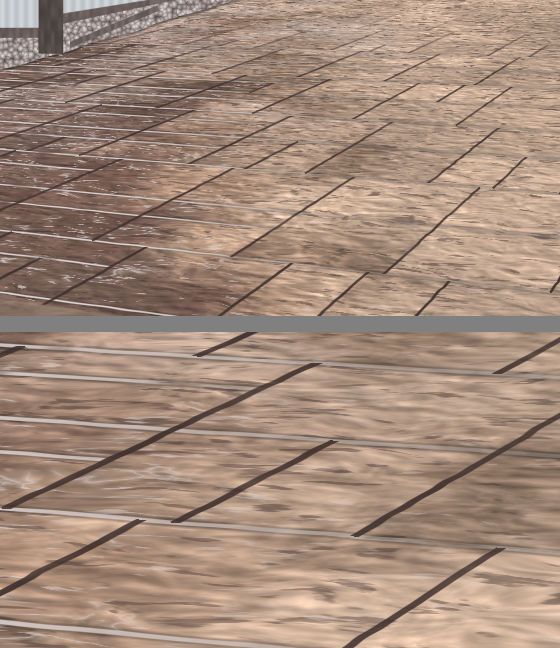
Top, the full canvas; bottom, a detail of the centre.
A Shadertoy shader for this texture:

```glsl
// Wet stamped-concrete patio in perspective: staggered slate slabs, dark and
// glinting joints, with gravel and a fence in the far left corner.
// Two vanishing points give ground coordinates; noise adds relief and shine.

const vec2 VANISH_DARK = vec2(2.685, 1.463);   // where the dark joints meet
const vec2 VANISH_PALE = vec2(-7.64, 1.139);   // where the pale joints meet
const float HORIZON_TILT = 0.0314;
const float JOINT_U = -1.53, SLAB_LENGTH = 0.425, STAGGER = 0.17;
const float JOINT_V = 6.90, ROW_DEPTH = 1.04, LEDGE_DEPTH = 0.62;
const float FRONT_EDGE = 5.77;
const float RELIEF = 0.50;
const vec3 TAN = vec3(0.77, 0.66, 0.575);
const vec3 CLAY = vec3(0.64, 0.53, 0.45);
const vec3 UMBER = vec3(0.455, 0.365, 0.325);
const vec3 SHEEN = vec3(0.64, 0.58, 0.56);
const vec3 GLINT = vec3(0.87, 0.83, 0.82);
const vec3 GROOVE = vec3(0.25, 0.19, 0.18);
const vec3 PANEL = vec3(0.81, 0.83, 0.85);
const vec3 TIMBER = vec3(0.36, 0.32, 0.31);

float hash(vec2 p) {
    vec3 q = fract(p.xyx * vec3(0.1031, 0.1030, 0.0973));
    q += dot(q, q.yzx + 33.33);
    return fract((q.x + q.y) * q.z);
}

float noise(vec2 p) {
    vec2 i = floor(p), f = fract(p);
    f = f * f * (3.0 - 2.0 * f);
    return mix(mix(hash(i), hash(i + vec2(1, 0)), f.x),
               mix(hash(i + vec2(0, 1)), hash(i + vec2(1, 1)), f.x), f.y);
}

float fbm(vec2 p) {
    float sum = 0.0, amp = 0.5;
    for (int i = 0; i < 4; i++) {
        sum += amp * noise(p);
        p = mat2(1.6, 1.0, -1.0, 1.6) * p + 7.3;
        amp *= 0.5;
    }
    return sum;
}

float stroke(float dist, float halfWidth, float px) {
    return 1.0 - smoothstep(halfWidth - px, halfWidth + px, dist);
}

// Distances to the nearest dark and pale joint in ground units, and a slab tint.
vec3 slabs(vec2 g) {
    float row = floor((g.y - JOINT_V) / ROW_DEPTH);
    float depth = g.y - JOINT_V - row * ROW_DEPTH;
    float start = JOINT_U - STAGGER * floor(row * 0.5);
    float s = (g.x - start) / SLAB_LENGTH;
    float col = floor(s), along = s - col;
    float dark = min(along, 1.0 - along);
    float pale = min(depth, ROW_DEPTH - depth);
    // Slabs on the left are cut into a deep and a shallow strip
    float centre = start + (col + 0.5) * SLAB_LENGTH;
    float part = 0.0;
    if (centre < (row < 0.5 ? -1.7 : -2.25)) {
        pale = min(pale, abs(depth - LEDGE_DEPTH));
        part = step(LEDGE_DEPTH, depth);
    }
    // Every third row has alternate slabs halved
    if (mod(row, 3.0) > 1.5 && mod(col + row, 2.0) > 0.5 && part < 0.5) {
        dark = min(dark, abs(along - 0.5));
        part = 2.0 + step(0.5, along);
    }
    return vec3(dark * SLAB_LENGTH, pale, hash(vec2(col + 9.0 * part, row + 60.0)));
}

vec3 patio(vec2 p, float px) {
    float d = VANISH_PALE.y - p.y, reach = p.x - VANISH_PALE.x;
    float dDark = VANISH_DARK.y - p.y, dPale = d + HORIZON_TILT * reach;
    vec2 g = vec2((p.x - VANISH_DARK.x) / dDark, reach / dPale);
    vec2 q = vec2(g.x * 13.0, log(reach / d) * 45.0);
    q += 0.8 * vec2(noise(q * 0.7), noise(q * 0.7 + 19.0));
    vec2 chip = q * vec2(1.6, 1.7);
    float patches = fbm(q * vec2(0.20, 0.11) + 13.0) - 0.47, rough = fbm(chip) - 0.47;
    float slope = rough + 0.47 - fbm(chip + vec2(0.15, 0.45));
    float wet = 1.0 - smoothstep(0.35, 1.25, p.x);

    // Stone colour drifts from wet umber to dry tan
    vec3 slab = slabs(g + vec2(0.005, 0.015) * (noise(q * 1.3) - 0.5));
    float dry = p.x + 0.25 * (p.y - 0.4) + 0.9 * patches + 0.25 * rough + 0.20 * (slab.z - 0.5);
    vec3 col = mix(UMBER, CLAY, smoothstep(0.30, 0.85, dry));
    col = mix(col, TAN, smoothstep(0.75, 1.15, dry));
    float shine = smoothstep(0.40, 0.95, p.y) * smoothstep(-0.12, 0.12, patches + 0.4 * rough);
    col = mix(col, SHEEN, 0.6 * shine * (1.0 - smoothstep(0.9, 1.5, p.x)));
    col *= 0.93 + 0.14 * slab.z + 0.20 * rough + 0.35 * patches;
    col.r += 0.03 * wet * (noise(g * vec2(7.0, 1.3)) - 0.2);
    col *= 1.0 + RELIEF * slope;

    // Broken wet ripples, and short dark flakes in the slate
    float ripple = pow(1.0 - abs(2.0 * fbm(q * vec2(0.7, 1.1) + 31.0) - 0.94), 20.0);
    float gate = smoothstep(0.42, 0.62, noise(q * 0.3 + 5.0)) * smoothstep(0.2, 0.55, noise(chip + 8.0));
    col = mix(col, GLINT, ripple * gate * (0.10 + 0.70 * wet));
    float flake = smoothstep(0.60, 0.72, fbm(q * vec2(1.3, 2.6) + 70.0));
    col = mix(col, GROOVE, 0.42 * flake);
    float spark = smoothstep(0.65, 0.75, fbm(q * vec2(1.4, 3.0) + 120.0));
    col = mix(col, GLINT, spark * (0.25 + 0.40 * wet));

    // Joints measured on the canvas
    float darkDist = slab.x * dDark / sqrt(1.0 + g.x * g.x);
    float paleDist = slab.y * dPale / g.y;
    float far = smoothstep(0.12, 0.40, d);
    float wear = noise(q * vec2(0.9, 0.4) + 11.0);
    float paleWidth = 0.0010 + 0.0017 * d;
    col *= 1.0 - 0.25 * far * stroke(paleDist, 2.0 * paleWidth, 2.0 * px);
    float paleFade = mix(0.28, 1.0, wet) * smoothstep(-0.2, 0.4, wear);
    col = mix(col, GLINT, far * stroke(paleDist, paleWidth, px) * paleFade);
    col = mix(col, GROOVE, far * stroke(darkDist, 0.0013 + 0.0026 * d, px) * (0.75 + 0.25 * wear));

    // Front face below the slab lip
    float front = 1.0 - smoothstep(FRONT_EDGE - 0.02, FRONT_EDGE + 0.02, g.y);
    return mix(col, mix(UMBER, TAN, 0.5 + rough) * 0.85, front);
}

vec3 gravel(vec2 p) {
    vec2 cell = floor(p * 75.0), f = fract(p * 75.0);
    float nearest = 2.0, shade = 0.0;
    for (int k = 0; k < 9; k++) {
        vec2 o = vec2(k % 3 - 1, k / 3 - 1), id = cell + o;
        float r = length(o + vec2(hash(id), hash(id + 17.0)) - f);
        if (r < nearest) { nearest = r; shade = hash(id + 5.0); }
    }
    return mix(GLINT, SHEEN, shade) * (1.08 - 0.6 * nearest);
}

vec3 corner(vec2 p, float px) {
    float right = step(0.16, p.x), x = p.x - 0.204;
    float railLow = mix(0.880, 0.926 + 0.21 * x, right);
    float railHigh = mix(0.912, 0.958 + 0.16 * x, right);
    float grain = 0.85 + 0.3 * noise(p * vec2(90.0, 25.0));
    vec3 col = gravel(p);
    float edging = abs(p.y - 0.861 - 0.42 * (p.x - 0.23));
    col = mix(col, TIMBER * 1.2 * grain, stroke(edging, 0.010, px) * step(0.22, p.x) * step(p.x, 0.50));
    col = mix(col, TIMBER * 1.15 * grain, smoothstep(-px, px, p.y - railLow));
    vec3 panel = PANEL * (0.96 + 0.05 * sin(p.x * 210.0));
    col = mix(col, panel, smoothstep(-px, px, p.y - railHigh));
    float post = max(abs(p.x - 0.161) - 0.039, 0.83 - p.y);
    return mix(col, TIMBER * 0.9 * grain, stroke(post, 0.0, px));
}

void mainImage(out vec4 fragColor, in vec2 fragCoord) {
    vec2 p = fragCoord / iResolution.y;
    float px = 0.8 / iResolution.y;
    float border = p.y - 0.775 - 0.30 * p.x - 0.012 * (noise(p * 14.0) - 0.5);
    vec3 col = patio(p, px);
    col *= 1.0 - 0.35 * stroke(abs(border), 0.006, 2.0 * px);
    col = mix(col, corner(p, px), smoothstep(-px, px, border));
    fragColor = vec4(clamp(col, 0.0, 1.0), 1.0);
}
```
